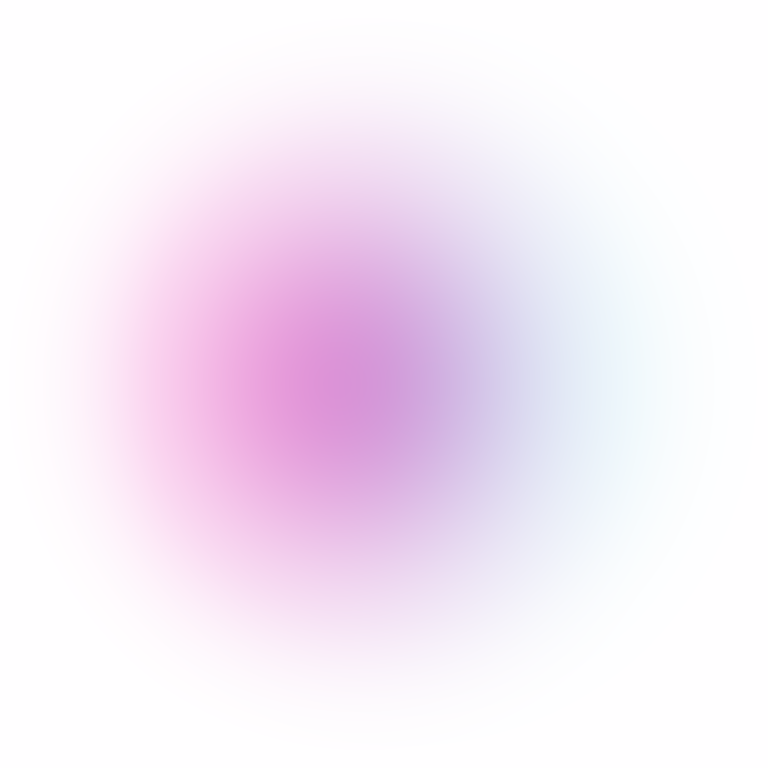
A WebGL 2 fragment shader for this background:

```glsl
#version 300 es
precision highp float;
// A soft round glow on white, fading from pink through violet to pale cyan.
// A horizontal three-stop tint is blended over the paper colour by a
// radial Gaussian whose tail is eased down to nothing near the border.

uniform vec2 u_resolution;
out vec4 fragColor;

const vec3 PAPER  = vec3(1.0, 0.998, 1.0);
const vec3 PINK   = vec3(0.93, 0.37, 0.77);
const vec3 VIOLET = vec3(0.83, 0.60, 0.85);
const vec3 CYAN   = vec3(0.72, 0.89, 0.945);

// Position of x between two edges, limited to 0..1.
float ramp(float start, float end, float x) {
    return clamp((x - start) / (end - start), 0.0, 1.0);
}

// Horizontal tint with its middle stop at x = 0.
vec3 tintAt(float x, float leftStop, float rightStop) {
    vec3 leftHalf = mix(PINK, VIOLET, ramp(leftStop, 0.0, x));
    return mix(leftHalf, CYAN, ramp(0.0, rightStop, x));
}

// Gaussian falloff with a smoothly shortened tail.
float glow(float radius, float spread, float fadeStart, float fadeEnd) {
    float bell = exp(-radius * radius / (spread * spread));
    return bell * (1.0 - smoothstep(fadeStart, fadeEnd, radius));
}

void main() {
    // Centred coordinates; the shorter canvas side spans one unit.
    vec2 p = (gl_FragCoord.xy - 0.5 * u_resolution)
           / min(u_resolution.x, u_resolution.y);

    vec3 tint = tintAt(p.x, -0.30, 0.33);
    float coverage = glow(length(p), 0.265, 0.30, 0.56);

    fragColor = vec4(mix(PAPER, tint, coverage), 1.0);
}
```
